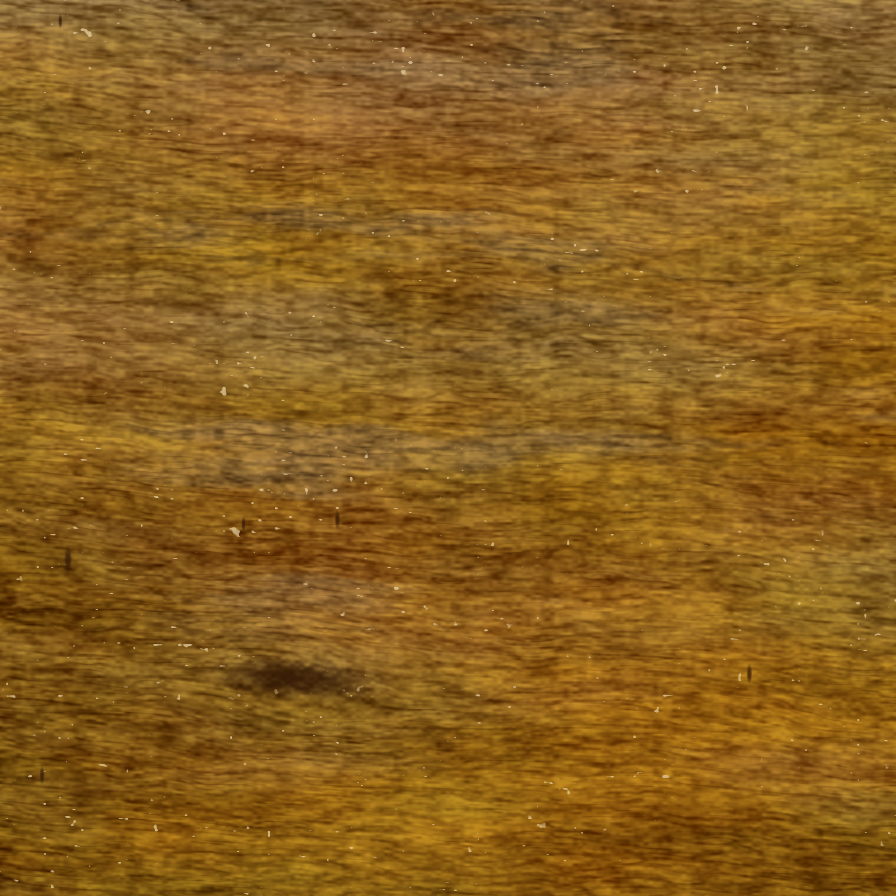
Write a WebGL 2 fragment shader that draws this texture.

```glsl
#version 300 es
precision highp float;

uniform vec2 u_resolution;
out vec4 fragColor;

// Colours
const vec3 DARK_WOOD = vec3(0.36, 0.205, 0.01);
const vec3 GOLD_WOOD = vec3(0.62, 0.44, 0.09);
const vec3 HAZE_TINT = vec3(0.0, 0.022, 0.13);
const vec3 WARM_TINT = vec3(0.02, -0.02, -0.015);
const vec3 GREY_FILM = vec3(0.50, 0.39, 0.24);
const vec3 KNOT_COLOR = vec3(0.19, 0.09, 0.015);
const vec3 TICK_COLOR = vec3(0.20, 0.10, 0.03);
const vec3 GLINT_COLOR = vec3(0.90, 0.81, 0.62);

// Layout and contrast
const float GRAIN_SLOPE = 0.045;
const float MEAN_TONE = 0.65;
const float BAND_CONTRAST = 1.45;
const float FIBRE_CONTRAST = 1.1;
const float LINE_CONTRAST = 0.5;
const float MOTTLE_CONTRAST = 0.75;
const vec2 KNOT_CENTER = vec2(0.33, 0.242);
const vec2 KNOT_RADIUS = vec2(0.095, 0.026);
const float GLINT_LEVEL = 0.84;
const float TICK_CELLS = 9.0;
const float TICK_CHANCE = 0.15;

float hash(vec2 p) {
    return fract(sin(dot(p, vec2(127.1, 311.7))) * 43758.5453);
}

float noise(vec2 p) {
    vec2 i = floor(p);
    vec2 f = fract(p);
    f = f * f * (3.0 - 2.0 * f);
    float low = mix(hash(i), hash(i + vec2(1.0, 0.0)), f.x);
    float high = mix(hash(i + vec2(0.0, 1.0)), hash(i + 1.0), f.x);
    return mix(low, high, f.y);
}

float fbm(vec2 p) {
    float sum = 0.0;
    float amplitude = 0.5;
    for (int i = 0; i < 5; i++) {
        sum += amplitude * noise(p);
        p = p * 2.03 + 17.3;
        amplitude *= 0.55;
    }
    return sum / 1.055;
}

// Thin crisp strands along the middle contour of the noise
float strands(vec2 p) {
    return 1.0 - smoothstep(0.03, 0.2, abs(noise(p) - 0.5));
}

// One upright cut per occupied cell, kept inside the cell
float cuts(vec2 p, vec2 radius) {
    vec2 id = floor(p * TICK_CELLS) + 11.0;
    vec2 size = radius * mix(0.5, 1.2, hash(id + 5.9));
    vec2 center = 0.2 + 0.6 * vec2(hash(id + 3.7), hash(id + 8.1));
    vec2 offset = (fract(p * TICK_CELLS) - center) / TICK_CELLS;
    float shape = 1.0 - smoothstep(0.3, 1.3, length(offset / size));
    return shape * step(hash(id), TICK_CHANCE);
}

void main() {
    vec2 uv = gl_FragCoord.xy / u_resolution;

    // Grain coordinates: tilted, wavy, parted around the knot
    vec2 fromKnot = uv - KNOT_CENTER;
    vec2 spread = fromKnot / (KNOT_RADIUS * vec2(1.3, 2.2));
    vec2 grain = uv;
    grain.y += GRAIN_SLOPE * uv.x + 0.016 * (noise(uv * vec2(4.0, 7.0)) - 0.5);
    grain.y += 0.005 * (noise(uv * vec2(22.0, 36.0)) - 0.5);
    grain.y -= 0.4 * fromKnot.y * exp(-dot(spread, spread));

    // Tone from bands, fibres, dark strands and speckled mottling
    float bands = fbm(grain * vec2(2.4, 12.0) + 4.0) - 0.5;
    float fibres = 0.5 * noise(grain * vec2(38.0, 210.0))
                 + 0.5 * noise(grain * vec2(90.0, 340.0) + 31.0) - 0.5;
    float lines = 0.55 * strands(grain * vec2(17.0, 95.0) + 7.0)
                + 0.45 * strands(grain * vec2(30.0, 150.0) + 63.0) - 0.38;
    float mottle = 0.5 * fbm(uv * vec2(45.0, 70.0))
                 + 0.5 * noise(uv * vec2(190.0, 260.0)) - 0.5;
    float tone = MEAN_TONE + BAND_CONTRAST * bands + FIBRE_CONTRAST * fibres
               - LINE_CONTRAST * lines + MOTTLE_CONTRAST * mottle;
    vec3 color = mix(DARK_WOOD, GOLD_WOOD, clamp(tone, -0.4, 1.45));

    // Slight drift between warm and yellow wood
    float warmth = fbm(grain * vec2(3.0, 8.0) + 53.0) - 0.5;
    color += WARM_TINT * clamp(warmth * 4.0, -0.6, 1.0);

    // Pale haze, stronger towards the top, with worn grey streaks
    float hazeNoise = fbm(grain * vec2(3.0, 11.0) + 90.0);
    float haze = clamp(0.85 * uv.y - 0.05 + 1.5 * (hazeNoise - 0.5), 0.0, 1.2);
    color += HAZE_TINT * haze * clamp(0.3 + tone, 0.3, 1.3);
    float film = smoothstep(0.56, 0.78, fbm(grain * vec2(3.5, 17.0) + 71.0));
    film *= smoothstep(0.15, 0.45, uv.y);
    vec3 filmColor = GREY_FILM * (1.0 + 0.7 * fibres - 0.35 * lines + 0.5 * mottle);
    color = mix(color, filmColor, 0.6 * film);

    // Knot with a soft, fibrous rim
    vec2 knotPoint = fromKnot + vec2(0.0, GRAIN_SLOPE * fromKnot.x);
    float knotDistance = length(knotPoint / KNOT_RADIUS) + 0.4 * mottle + 0.3 * fibres;
    float knot = 1.0 - smoothstep(0.0, 1.25, knotDistance);
    color = mix(color, KNOT_COLOR, 0.9 * knot);

    // Ragged bright glints, gathered in loose clusters
    float gather = 0.6 * noise(grain * vec2(11.0, 24.0) + 5.0) + 0.4 * hazeNoise;
    float level = GLINT_LEVEL + 0.3 * (0.6 - gather) - 0.04 * film;
    float fleck = 0.75 * noise(grain * vec2(120.0, 215.0) + 19.0)
                + 0.25 * noise(uv * vec2(260.0, 300.0) + 47.0);
    float glint = smoothstep(level, level + 0.09, fleck);
    color = mix(color, GLINT_COLOR, 0.75 * glint * (1.0 - knot));

    // Short dark cuts across the grain
    color = mix(color, TICK_COLOR, 0.75 * cuts(uv, vec2(0.0035, 0.012)));

    fragColor = vec4(clamp(color, 0.0, 1.0), 1.0);
}
```
